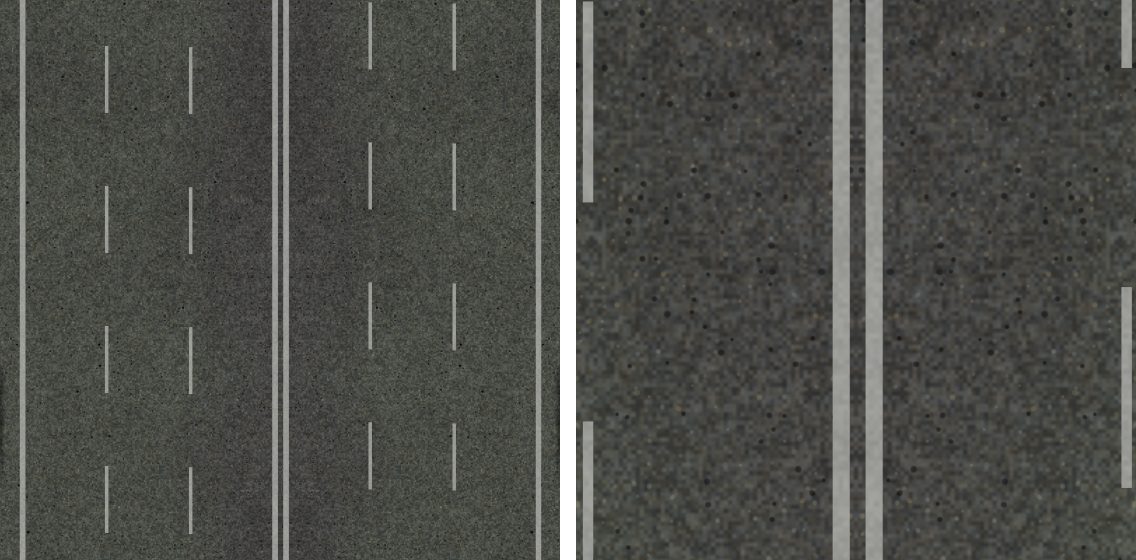
Left: the whole. Right: its middle third, enlarged.
Write a WebGL 1 fragment shader that draws this texture.

```glsl
precision highp float;
// Six-lane asphalt road seen from above: solid edge lines, a double centre line
// and four columns of lane dashes. The asphalt is layered value noise with flecks
// and pits, mirrored about the centre line and wrapped vertically so it tiles.

uniform vec2 u_resolution;

float hash(vec2 p) {
  vec3 q = fract(vec3(p.xyx) * 0.1031);
  q += dot(q, q.yzx + 33.33);
  return fract((q.x + q.y) * q.z);
}

// Value noise with n cells across the canvas, periodic in y
float noise(vec2 p, vec2 n) {
  vec2 cell = floor(p * n), f = fract(p * n);
  f = f * f * (3.0 - 2.0 * f);
  float y0 = mod(cell.y, n.y), y1 = mod(cell.y + 1.0, n.y);
  float low = mix(hash(vec2(cell.x, y0)), hash(vec2(cell.x + 1.0, y0)), f.x);
  float high = mix(hash(vec2(cell.x, y1)), hash(vec2(cell.x + 1.0, y1)), f.x);
  return mix(low, high, f.y);
}

// Soft dots, at most one per cell, kept with the given probability
float specks(vec2 p, float n, float density, float radius) {
  vec2 cell = floor(p * n);
  vec2 centre = 0.3 + 0.4 * vec2(hash(cell + 17.0), hash(cell + 59.0));
  float size = radius * (0.6 + 0.6 * hash(cell + 83.0));
  float dot1 = 1.0 - smoothstep(size * 0.4, size, length(fract(p * n) - centre));
  return dot1 * step(hash(cell + 131.0), density);
}

// Antialiased band of given half width around d = 0
float band(float d, float halfWidth, float pixel) {
  return clamp((halfWidth - abs(d)) / pixel + 0.5, 0.0, 1.0);
}

vec3 asphalt(vec2 p) {
  // Broad tone: neutral and darker by the centre line, greener outwards
  float patches = noise(p, vec2(7.0, 6.0)) - 0.5;
  float streaks = noise(p, vec2(60.0, 4.0)) - 0.5;
  float green = clamp(smoothstep(0.0, 0.24, p.x) + 0.5 * patches, 0.0, 1.0);
  vec3 color = mix(vec3(0.256, 0.252, 0.245), vec3(0.282, 0.291, 0.264), green);
  color *= 1.0 + 0.07 * patches + 0.04 * streaks;

  // Stone grain at three sizes, with a slight shift of hue
  float grain = 0.46 * (noise(p, vec2(400.0)) - 0.5)
              + 0.24 * (noise(p + 3.0, vec2(210.0)) - 0.5)
              + 0.10 * (noise(p + 5.0, vec2(70.0)) - 0.5);
  float hue = noise(p + 7.0, vec2(260.0)) - 0.5;
  color *= 1.0 + grain;
  color += hue * vec3(0.022, 0.0, -0.026);

  // Pale and tan stones, then dark pits
  color += vec3(0.10, 0.085, 0.045) * specks(p, 110.0, 0.10, 0.24);
  color += vec3(0.07, 0.08, 0.08) * specks(p + 2.0, 150.0, 0.10, 0.28);
  color *= 1.0 - 0.45 * specks(p + 4.0, 130.0, 0.08, 0.30);
  color *= 1.0 - 0.75 * specks(p + 6.0, 48.0, 0.022, 0.16);

  // Ragged dark stain along the outer border
  float stain = smoothstep(0.488, 0.5, p.x + 0.008 * (noise(p, vec2(90.0)) - 0.5));
  stain *= 1.0 - smoothstep(0.04, 0.12, abs(p.y - 0.26));
  return color * (1.0 - 0.4 * stain);
}

void main() {
  vec2 uv = gl_FragCoord.xy / u_resolution;
  vec2 pixel = 1.0 / u_resolution;
  vec2 ground = vec2(abs(uv.x - 0.5), uv.y);
  vec3 color = asphalt(ground);

  // Solid lines: both edges and the double centre
  float solid = band(uv.x - 0.0404, 0.0051, pixel.x);
  solid = max(solid, band(uv.x - 0.9616, 0.0049, pixel.x));
  solid = max(solid, band(abs(uv.x - 0.5010) - 0.0098, 0.0051, pixel.x));

  // Lane dashes: two columns per side, four dashes each, sides offset in y
  float dashes = 0.0;
  for (int i = 0; i < 4; i++) {
    float side = floor(float(i) / 2.0);
    float lane = mod(float(i), 2.0);
    float x = mix(0.1905, 0.6611, side) + 0.150 * lane;
    float y = 0.108 + 0.078 * side - 0.002 * lane;
    float along = (fract((uv.y - y) * 4.0 + 0.5) - 0.5) / 4.0;
    float dash = band(uv.x - x, 0.0031, pixel.x) * band(along, 0.0598, pixel.y);
    dashes = max(dashes, dash);
  }

  // Paint with faint grain and uneven wear
  float wear = 0.10 * (noise(uv, vec2(330.0)) - 0.5) + 0.06 * (noise(uv, vec2(40.0)) - 0.5);
  vec3 paint = vec3(0.615, 0.62, 0.60) * (1.0 + wear);
  color = mix(color, paint, 0.97 * max(solid, dashes));
  gl_FragColor = vec4(color, 1.0);
}
```
